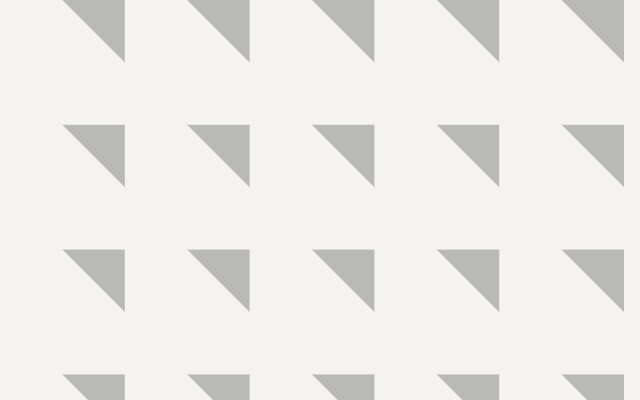
Reproduce this pattern procedurally as a Shadertoy shader.

```glsl
// Grid of flat grey right triangles on an off-white ground.

const float PERIOD = 0.312;                    // repeat size, in canvas heights
const float HALF_LEG = 0.25;                   // half a triangle leg, in repeats
const vec2 CELL_SHIFT = vec2(-0.25, 0.25);     // centres the triangle in its cell
const vec3 GROUND = vec3(0.957, 0.953, 0.949);
const vec3 GREY = vec3(0.724, 0.725, 0.723);

// Signed bound of a right triangle with its square corner at top right (y down)
float cornerTriangle(vec2 p, float halfLeg) {
    float legs = max(p.x - halfLeg, -p.y - halfLeg);
    float slope = (p.y - p.x) * inversesqrt(2.0);
    return max(legs, slope);
}

void mainImage(out vec4 fragColor, in vec2 fragCoord) {
    // Repeats are counted from the top left corner
    vec2 fromTop = vec2(fragCoord.x, iResolution.y - fragCoord.y);
    vec2 grid = fromTop / (iResolution.y * PERIOD);
    vec2 cell = fract(grid + CELL_SHIFT) - 0.5;

    // One pixel wide edge smoothing
    float pixel = 1.0 / (iResolution.y * PERIOD);
    float dist = cornerTriangle(cell, HALF_LEG);
    float coverage = clamp(0.5 - dist / pixel, 0.0, 1.0);

    fragColor = vec4(mix(GROUND, GREY, coverage), 1.0);
}
```
